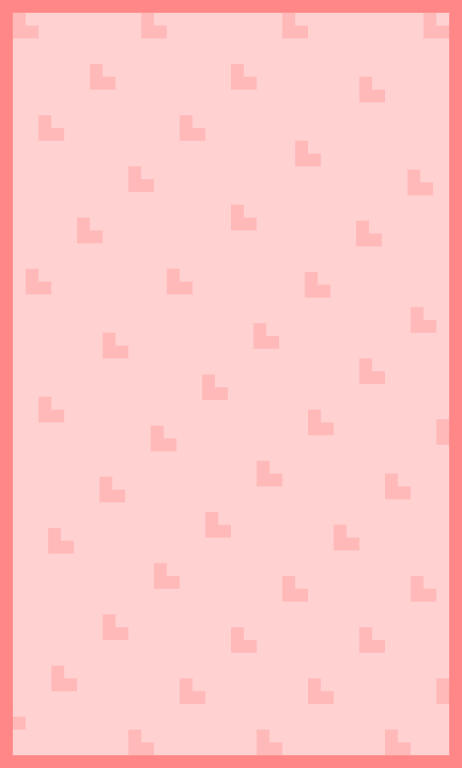
Give the GLSL for this pattern, as a Shadertoy shader.

```glsl
// Pale pink panel in a coral frame, scattered with small L-shaped blocks.
// The blocks lie on falling diagonal chains; each chain is folded to its
// nearest block, so one distance function draws all of it.

#define GRID vec2(36.0, 60.0)      // canvas size in units
#define FRAME 1.0                  // frame thickness
#define ARM 1.0                    // thickness of an L arm
#define CHAINS 11
#define GROUND vec3(1.0, 0.82, 0.82)
#define BLOCK vec3(1.0, 0.725, 0.725)
#define EDGE vec3(1.0, 0.53, 0.53)

// Chain: top-left corner of its first block, diagonal step, block count
const vec4 chains[CHAINS] = vec4[CHAINS](
    vec4( 1.0,   1.0,  4.0, 1.0),
    vec4(11.0,   1.0,  4.0, 3.0),
    vec4(22.0,   1.0,  4.0, 6.0),
    vec4(33.0,   1.0,  5.0, 7.0),
    vec4(31.75, 13.25, 4.0, 8.0),
    vec4(32.0,  24.0,  4.0, 8.0),
    vec4(34.0,  32.75, 4.0, 1.0),
    vec4(30.0,  37.0,  4.0, 6.0),
    vec4(32.0,  45.0,  4.0, 4.0),
    vec4(34.0,  53.0,  4.0, 2.0),
    vec4( 0.0,  55.0,  4.0, 1.0));

// Signed square distance to a box given by centre and half size
float boxDistance(vec2 p, vec2 centre, vec2 halfSize) {
    vec2 d = abs(p - centre) - halfSize;
    return max(d.x, d.y);
}

// L with its top-left corner at zero, y pointing down
float blockDistance(vec2 p) {
    float upright = boxDistance(p, ARM * vec2(0.5, 1.0), ARM * vec2(0.5, 1.0));
    float foot = boxDistance(p, ARM * vec2(1.0, 1.5), ARM * vec2(1.0, 0.5));
    return min(upright, foot);
}

// Distance to the nearest block of a chain running down and to the left
float chainDistance(vec2 p, vec4 chain) {
    vec2 q = p - chain.xy;
    float index = floor((q.y - q.x) / (2.0 * chain.z) + 0.5);
    index = clamp(index, 0.0, chain.w - 1.0);
    return blockDistance(q - index * chain.z * vec2(-1.0, 1.0));
}

float coverage(float d, float pixel) {
    return clamp(0.5 - d / pixel, 0.0, 1.0);
}

void mainImage(out vec4 fragColor, in vec2 fragCoord) {
    vec2 uv = fragCoord / iResolution.xy;
    vec2 p = vec2(uv.x, 1.0 - uv.y) * GRID;
    float pixel = GRID.y / iResolution.y;

    // Scattered blocks
    float blocks = 1e3;
    for (int i = 0; i < CHAINS; i++) {
        blocks = min(blocks, chainDistance(p, chains[i]));
    }
    vec3 colour = mix(GROUND, BLOCK, coverage(blocks, pixel));

    // Frame, covering blocks that run off the panel
    float panel = boxDistance(p, 0.5 * GRID, 0.5 * GRID - FRAME);
    colour = mix(colour, EDGE, coverage(-panel, pixel));

    fragColor = vec4(colour, 1.0);
}
```
